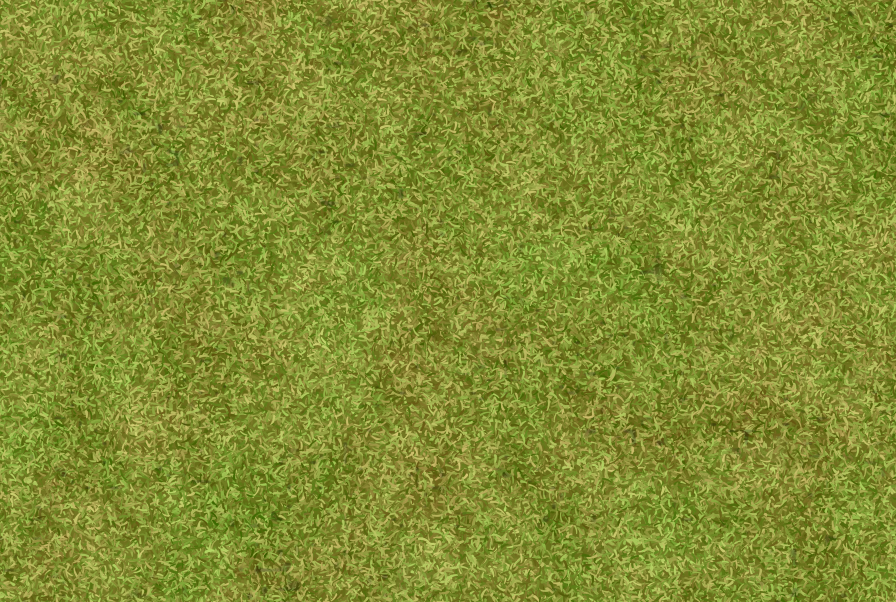
This texture is drawn by a Shadertoy shader. Its source:

```glsl
// Short mown lawn: fine tangled grass blades with soft green and straw patches.

vec4 hash4(vec2 p) {
    vec4 q = fract(p.xyxy * vec4(0.1031, 0.1030, 0.0973, 0.1099));
    q += dot(q, q.wzxy + 33.33);
    return fract((q.xxyz + q.yzzw) * q.zywx);
}

float valueNoise(vec2 p) {
    vec2 cell = floor(p), f = fract(p);
    f = f * f * (3.0 - 2.0 * f);
    float low = mix(hash4(cell).x, hash4(cell + vec2(1, 0)).x, f.x);
    float high = mix(hash4(cell + vec2(0, 1)).x, hash4(cell + vec2(1, 1)).x, f.x);
    return mix(low, high, f.y);
}

// Signed fractal noise around zero
float patches(vec2 p) {
    float sum = 0.0, weight = 0.5;
    for (int i = 0; i < 4; i++) {
        sum += weight * (valueNoise(p) - 0.5);
        p = mat2(1.6, 1.2, -1.2, 1.6) * p + 17.3;
        weight *= 0.62;
    }
    return sum;
}

// Distance to a blade that tapers from root to tip
float bladeDistance(vec2 p, float angle, float halfLength, float width) {
    vec2 along = vec2(cos(angle), sin(angle));
    float t = dot(p, along);
    float side = dot(p, vec2(-along.y, along.x)) + 0.25 * t * t;
    float taper = mix(1.0, 0.55, clamp(0.5 + 0.5 * t / halfLength, 0.0, 1.0));
    return length(vec2(max(abs(t) - halfLength, 0.0), side)) - width * taper;
}

vec3 grassColor(float tone, float straw) {
    vec3 color = mix(vec3(0.32, 0.37, 0.03), vec3(0.72, 0.77, 0.38), tone);
    return color + straw * vec3(0.065, -0.025, 0.03);
}

void mainImage(out vec4 fragColor, in vec2 fragCoord) {
    vec2 uv = fragCoord / iResolution.y;

    // Broad variation of light and dryness
    float shade = patches(uv * 14.0 + 3.0);
    float dryness = patches(uv * 7.0 + 41.0);
    vec3 color = grassColor(0.2 + 0.3 * shade, 0.3 + dryness);

    // Stacked layers of scattered blades
    for (int layer = 0; layer < 5; layer++) {
        float density = 72.0 + 5.0 * float(layer);
        float turn = 0.7 * float(layer);
        vec2 p = mat2(cos(turn), sin(turn), -sin(turn), cos(turn)) * uv * density;
        p += 200.0 + 31.7 * float(layer);
        float softness = max(0.1, 0.65 * density / iResolution.y);
        vec2 home = floor(p);

        for (int y = -1; y <= 1; y++)
        for (int x = -1; x <= 1; x++) {
            vec2 cell = home + vec2(x, y);
            vec4 place = hash4(cell + 7.0 * float(layer));
            vec4 look = hash4(cell + 411.0 + 13.0 * float(layer));
            float d = bladeDistance(p - cell - place.xy, 6.2832 * place.z,
                                    mix(0.25, 0.7, place.w), mix(0.12, 0.22, look.z));
            float tone = 0.04 + look.x + 0.35 * shade;
            float straw = 1.8 * (look.y - 0.5) + 1.5 * dryness;
            float cover = smoothstep(softness, -softness, d);
            color = mix(color, grassColor(tone, straw), cover);
        }
    }

    // Small dark gaps and rare pale, dry tufts
    float gap = smoothstep(0.78, 0.98, valueNoise(uv * vec2(75.0, 95.0) + 90.0));
    color *= 1.0 - 0.28 * gap * smoothstep(0.1, -0.2, shade);
    float tuft = smoothstep(0.75, 1.0, valueNoise(uv * 24.0 + 150.0));
    color = mix(color, color * 0.8 + vec3(0.15, 0.12, 0.09), 0.5 * tuft);

    fragColor = vec4(clamp(color, 0.0, 1.0), 1.0);
}
```
